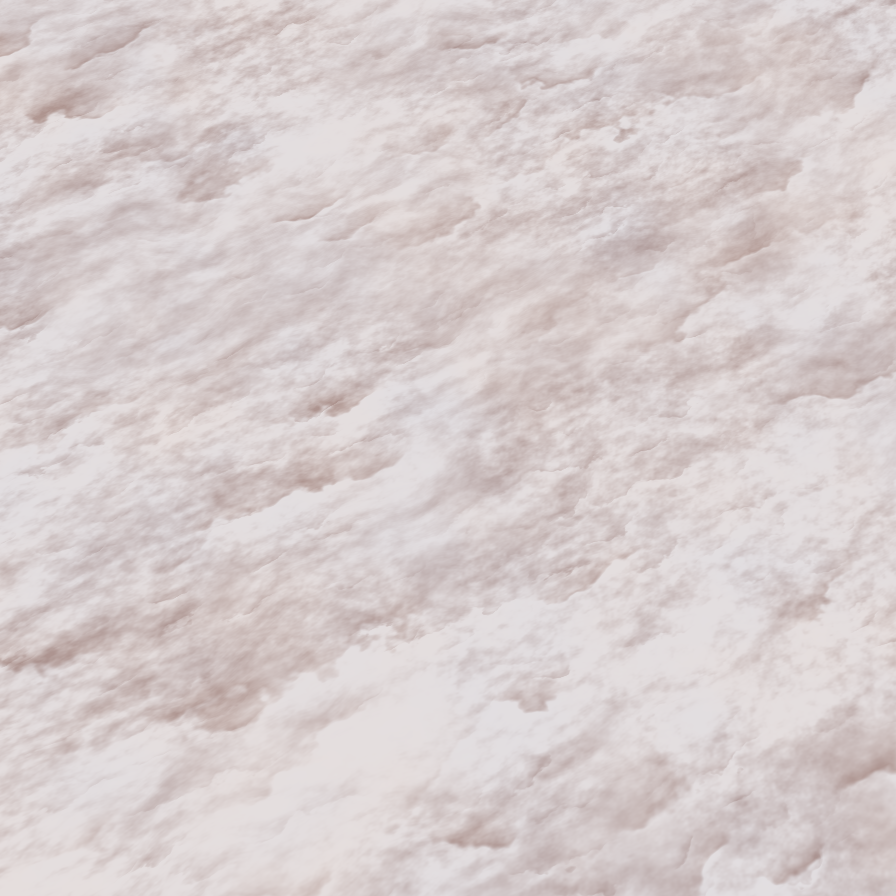
Give the GLSL for this texture, as a WebGL 2 fragment shader.

```glsl
#version 300 es
precision highp float;
// Pale, trampled sand with slanted hollows, crisp ridges and fine grain.

uniform vec2 u_resolution;
out vec4 fragColor;

const vec3 SUNLIT = vec3(0.895, 0.872, 0.874);
const vec3 SHADOW = vec3(0.71, 0.63, 0.62);
const vec3 WARM_TINT = vec3(0.03, 0.0, -0.03);
const float SLANT = 0.52;                 // direction of the ridges, radians
const vec2 DEPTH = vec2(0.8, 0.7);        // shrinking towards the top
const vec2 RIDGE_FREQ = vec2(5.5, 12.0);  // along and across the ridges
const vec2 HOLLOW_CELL = vec2(0.19, 0.13);
const vec2 NICK_CELL = vec2(0.085, 0.05);
const vec2 GRAIN_FREQ = vec2(52.0, 90.0);
const float BASE_SHADE = 0.19;
const float BROAD_GAIN = 0.9;
const float RELIEF_GAIN = 1.3;
const float HOLLOW_GAIN = 1.0;
const float NICK_GAIN = 0.45;
const float GRAIN_GAIN = 0.75;

float hash(vec2 p) {
  return fract(sin(dot(p, vec2(127.1, 311.7))) * 43758.5453);
}

mat2 rotation(float angle) {
  float c = cos(angle), s = sin(angle);
  return mat2(c, -s, s, c);
}

float noise(vec2 p) {
  vec2 i = floor(p), f = fract(p);
  f = f * f * (3.0 - 2.0 * f);
  float low = mix(hash(i), hash(i + vec2(1, 0)), f.x);
  float high = mix(hash(i + vec2(0, 1)), hash(i + vec2(1, 1)), f.x);
  return mix(low, high, f.y);
}

float fbm(vec2 p, int octaves) {
  float sum = 0.0, total = 0.0, amplitude = 0.5;
  mat2 turn = rotation(0.6) * 2.03;
  for (int i = 0; i < octaves; i++) {
    sum += amplitude * noise(p);
    total += amplitude;
    amplitude *= 0.56;
    p = turn * p + 7.3;
  }
  return sum / total;
}

// Scattered dents: a crisp lower rim, shadow fading upwards, light below.
float hollows(vec2 ground, vec2 cell) {
  vec2 p = ground / cell;
  vec2 wobble = vec2(fbm(p * 2.3, 4), fbm(p * 2.3 + 31.0, 4)) - 0.5;
  float shade = 0.0;
  for (int y = -1; y <= 1; y++) {
    for (int x = -1; x <= 1; x++) {
      vec2 id = floor(p) + vec2(x, y);
      vec2 jitter = vec2(hash(id + 3.1), hash(id + 8.7));
      float size = mix(0.4, 0.9, hash(id + 15.3));
      float strength = hash(id + 21.9);
      vec2 d = p - id - 0.2 - 0.6 * jitter;
      d = rotation((hash(id + 40.2) - 0.5) * 1.1) * d / size + wobble * 1.1;
      float above = d.y + 0.35 - 0.45 * d.x * d.x;
      float span = 1.0 - smoothstep(0.25, 0.95, abs(d.x));
      float dent = smoothstep(0.0, 0.16, above) * exp(-2.6 * max(above, 0.0));
      dent *= 1.0 - smoothstep(0.7, 1.2, above);
      float lip = smoothstep(-0.3, 0.0, above) * (1.0 - smoothstep(0.0, 0.1, above));
      shade += span * strength * strength * (dent - 0.25 * lip);
    }
  }
  return shade;
}

void main() {
  vec2 uv = gl_FragCoord.xy / u_resolution.y;

  // Receding ground, turned so that x runs along the ridges
  vec2 ground = vec2((uv.x - 0.5) * (1.0 + DEPTH.x * uv.y),
                     uv.y * (1.0 + DEPTH.y * uv.y));
  ground = rotation(SLANT) * ground + 5.0;

  // Warped height field, lit from the upper left
  vec2 warp = vec2(fbm(ground * 5.0, 3), fbm(ground * 5.0 + 17.0, 3)) - 0.5;
  vec2 ridge = (ground + 0.1 * warp) * RIDGE_FREQ;
  float relief = fbm(ridge + vec2(-0.08, 0.3), 6) - fbm(ridge, 6);
  float broad = fbm(ridge * 0.6 + 12.0, 4) - 0.5;

  // Grain and small nicks are stronger in rough patches
  float rough = smoothstep(0.35, 0.65, fbm(ground * 4.0 + 50.0, 3));
  float grain = fbm(ground * GRAIN_FREQ, 3) - 0.5;
  float nicks = hollows(ground + 0.03 * warp + 2.0, NICK_CELL);

  float dent = hollows(ground, HOLLOW_CELL);
  float shade = BASE_SHADE + BROAD_GAIN * broad + RELIEF_GAIN * relief
              + HOLLOW_GAIN * dent + NICK_GAIN * mix(0.6, 1.3, rough) * nicks
              + GRAIN_GAIN * mix(0.5, 1.1, rough) * grain;
  shade = 0.5 * (shade + sqrt(shade * shade + 0.008));  // soft floor
  shade = min(shade, 1.2);

  // Warm hollows against faintly cool open sand
  float warmth = fbm(ground * 6.0 + 80.0, 3) - 0.5;
  vec3 color = mix(SUNLIT, SHADOW, shade);
  color += WARM_TINT * (warmth * 0.8 + 0.4 * clamp(dent, 0.0, 1.0) - 0.05);
  fragColor = vec4(color, 1.0);
}
```
